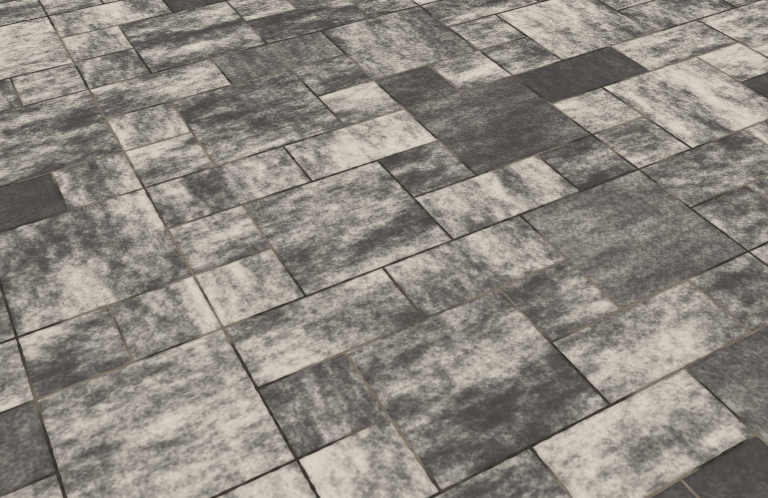
Reproduce this texture procedurally as a WebGL 1 fragment shader.

```glsl
precision highp float;

uniform vec2 u_resolution;

const vec2 CELL_SCALE = vec2(0.1295, 0.222);
const vec2 PATTERN_PERIOD = vec2(6.0, 3.0);
const float HORIZON = 0.964;
const float JOINT_HALF_WIDTH = 0.015;
const float DARK_COLUMN = 4.0;

const vec3 CHARCOAL = vec3(0.28, 0.265, 0.26);
const vec3 MID_GREY = vec3(0.57, 0.55, 0.52);
const vec3 CREAM = vec3(0.86, 0.83, 0.785);
const vec3 JOINT_SHADOW = vec3(0.2, 0.18, 0.16);
const vec3 JOINT_SAND = vec3(0.52, 0.48, 0.42);

float hash(vec2 p) {
  return fract(sin(dot(p, vec2(127.1, 311.7))) * 43758.5);
}

float noise(vec2 p) {
  vec2 i = floor(p);
  vec2 f = fract(p);
  f = f * f * (3.0 - 2.0 * f);
  float low = mix(hash(i), hash(i + vec2(1.0, 0.0)), f.x);
  float high = mix(hash(i + vec2(0.0, 1.0)), hash(i + vec2(1.0, 1.0)), f.x);
  return mix(low, high, f.y);
}

float fbm(vec2 p) {
  float sum = 0.0;
  float amplitude = 0.5;
  for (int i = 0; i < 4; i++) {
    sum += amplitude * noise(p);
    p = p * 2.07 + vec2(17.3, 9.1);
    amplitude *= 0.55;
  }
  return sum / 1.01;
}

bool inside(vec2 cell, vec4 slab) {
  vec2 d = cell - slab.xy;
  return d.x > -0.5 && d.y > -0.5 && d.x < slab.z - 0.5 && d.y < slab.w - 0.5;
}

// Slab covering a grid cell: corner in xy, size in zw
vec4 slabAt(vec2 cell) {
  vec2 m = mod(cell, PATTERN_PERIOD);
  vec2 block = cell - m;
  vec4 slab = vec4(m, 1.0, 1.0);
  vec4 largeA = vec4(1.0, 1.0, 2.0, 2.0);
  vec4 largeB = vec4(4.0, 0.0, 2.0, 2.0);
  vec4 wide = vec4(0.0, 0.0, 2.0, 1.0);
  vec4 joinedTop = vec4(2.0, 0.0, 2.0, 1.0);
  vec4 joinedBottom = vec4(3.0, 2.0, 2.0, 1.0);
  if (inside(m, largeA)) slab = largeA;
  else if (inside(m, largeB)) slab = largeB;
  else if (inside(m, wide)) slab = wide;
  else if (inside(m, joinedTop) && hash(block + 3.7) > 0.5) slab = joinedTop;
  else if (inside(m, joinedBottom) && hash(block + 8.2) > 0.4) slab = joinedBottom;
  return vec4(slab.xy + block, slab.zw);
}

// Share of the dark mix: a darker column plus a few strays
float darkMix(vec2 id) {
  float offset = id.x - DARK_COLUMN;
  float column = exp(-offset * offset * 2.0) * smoothstep(-8.0, -2.0, id.y);
  float stray = step(hash(id + 2.61), 0.09);
  return max(column, stray);
}

// Mottled concrete; each slab has its own tone and streak direction
vec3 slabColor(vec2 ground, vec2 id) {
  float tone = hash(id + 0.37);
  float dark = darkMix(id);
  vec2 p = hash(id + 4.83) < 0.4 ? ground.yx : ground;
  p += 40.0 * vec2(hash(id + 1.9), hash(id + 7.4));
  float band = noise(p * vec2(0.5, 1.9));
  float streak = fbm(p * vec2(1.5, 4.0));
  float blotch = fbm(p * vec2(8.0, 10.0));
  float grain = noise(ground * vec2(36.0, 36.0));
  float clouds = (band - 0.5) * 0.5 + (streak - 0.5) * 1.3 + (blotch - 0.5) * 0.85;
  float value = clouds * mix(1.0, 0.5, dark) + (grain - 0.5) * 0.3;
  value += (tone - 0.5) * 0.42 - dark * 0.42 + 0.07;
  float shade = 1.0 / (1.0 + exp(-4.4 * value));
  vec3 lower = mix(CHARCOAL, MID_GREY, shade * 2.0);
  return shade < 0.5 ? lower : mix(MID_GREY, CREAM, shade * 2.0 - 1.0);
}

// Joints alternate between open shadow and pale sand
vec3 jointColor(vec2 ground) {
  float sand = smoothstep(0.4, 0.75, noise(ground * 1.7 + 4.0));
  float speckle = noise(ground * 24.0) * 0.25;
  return mix(JOINT_SHADOW, JOINT_SAND, clamp(sand * 0.8 + speckle, 0.0, 1.0));
}

void main() {
  vec2 view = vec2(gl_FragCoord.x, u_resolution.y - gl_FragCoord.y) / u_resolution.y;

  // Two vanishing points on the horizon span the ground plane
  float depth = view.y + HORIZON;
  vec2 ray = vec2(view.x + 0.464, 4.693 - view.x) / depth;
  vec2 ground = vec2(ray.x - 0.562, 2.616 - ray.y) / CELL_SCALE;
  vec2 footprint = sqrt(1.0 + ray * ray) / (depth * CELL_SCALE * u_resolution.y);

  vec4 slab = slabAt(floor(ground));
  vec2 local = ground - slab.xy;
  vec2 edge = min(local, slab.zw - local);
  edge += (noise(ground * 14.0) - 0.5) * 0.012;

  vec2 soft = footprint * 0.8;
  vec2 cover = smoothstep(JOINT_HALF_WIDTH - soft, JOINT_HALF_WIDTH + soft, edge);
  float bevel = smoothstep(0.0, 0.06, min(edge.x, edge.y));
  vec3 stone = slabColor(ground, slab.xy) * mix(0.88, 1.0, bevel);
  gl_FragColor = vec4(mix(jointColor(ground), stone, cover.x * cover.y), 1.0);
}
```
